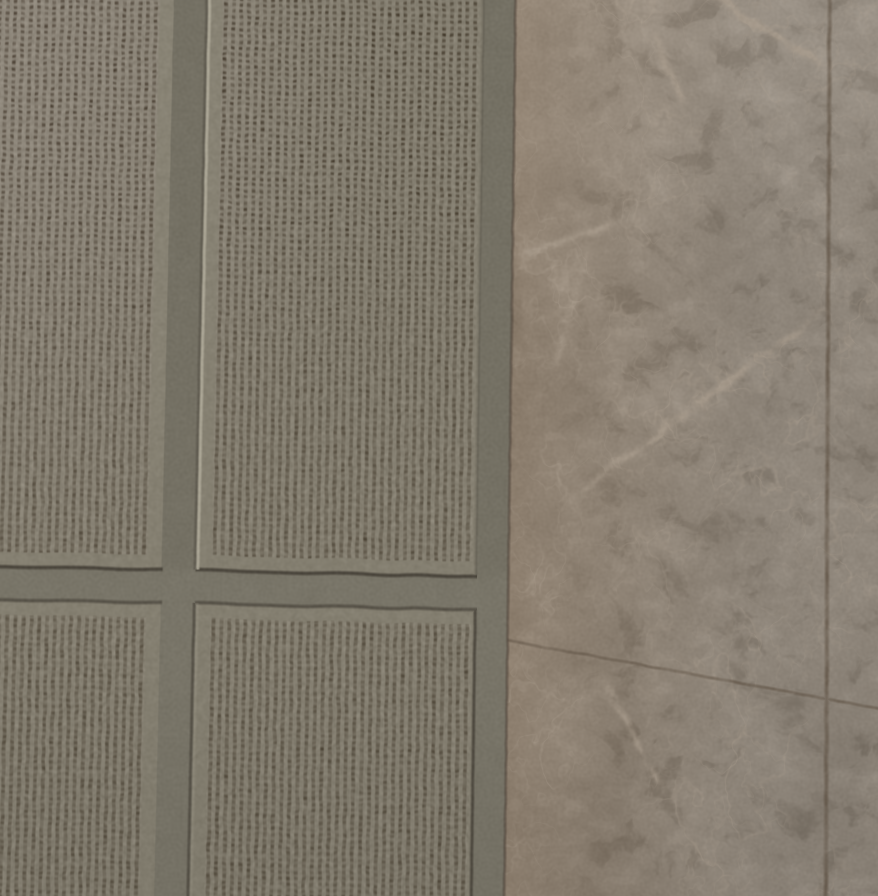
A WebGL 1 fragment shader for this texture:

```glsl
precision highp float;

uniform vec2 u_resolution;

#define WEAVE_PITCH vec2(0.0087, 0.0069)
#define WEAVE_DEPTH 0.145
#define BAND_X vec2(0.194, 0.233)
#define BAND_Y vec2(0.631, 0.670)
#define PANEL_END 0.5395
#define MAT_END 0.5755
#define GROUT_X 0.9258
#define HEM 0.0150
#define BAND_COLOR vec3(0.455, 0.440, 0.390)
#define HEM_COLOR vec3(0.517, 0.497, 0.440)
#define STONE_COLOR vec3(0.553, 0.509, 0.456)
#define VEIN_COLOR vec3(0.665, 0.615, 0.555)

vec2 gradientAt(vec2 cell) {
  vec3 q = fract(cell.xyx * vec3(0.1031, 0.1030, 0.0973));
  q += dot(q, q.yzx + 33.33);
  return fract((q.xx + q.yz) * q.zy) * 2.0 - 1.0;
}

float gradientNoise(vec2 p) {
  vec2 i = floor(p), f = fract(p);
  vec2 s = f * f * f * (f * (f * 6.0 - 15.0) + 10.0);
  vec2 e = vec2(1.0, 0.0);
  float a = dot(gradientAt(i), f);
  float b = dot(gradientAt(i + e), f - e);
  float c = dot(gradientAt(i + e.yx), f - e.yx);
  float d = dot(gradientAt(i + 1.0), f - 1.0);
  return mix(mix(a, b, s.x), mix(c, d, s.x), s.y);
}

float fbm(vec2 p) {
  float sum = 0.0, amp = 0.6;
  for (int i = 0; i < 4; i++) {
    sum += amp * gradientNoise(p);
    p = mat2(1.6, 1.2, -1.2, 1.6) * p + 7.3;
    amp *= 0.55;
  }
  return sum;
}

float softLine(float dist, float halfWidth) {
  return 1.0 - smoothstep(0.0, halfWidth + 1.0 / u_resolution.y, abs(dist));
}

// Soft streak from a to b, fading toward its ends
float streak(vec2 p, vec2 a, vec2 b) {
  vec2 ab = b - a;
  float t = clamp(dot(p - a, ab) / dot(ab, ab), 0.0, 1.0);
  float d = length(p - a - ab * t) / 0.0042;
  return exp(-d * d) * smoothstep(0.0, 0.2, t) * smoothstep(1.0, 0.8, t);
}

// Marble tiles: p has y downward, g is aligned with the upright joints
vec3 stone(vec2 p, vec2 g) {
  float cloud = fbm(p * 8.0 + 3.0);
  vec2 w = p + 0.014 * vec2(fbm(p * 17.0), fbm(p * 19.0 + 9.0));
  float mottle = fbm(w * vec2(21.0, 25.0) + cloud);
  vec3 col = STONE_COLOR + 0.065 * cloud + 0.03 * fbm(p * 60.0);
  float patches = smoothstep(0.04, 0.28, mottle) * smoothstep(0.58, 0.72, p.x);
  col += 0.012 - 0.055 * patches;
  col += 0.035 * smoothstep(0.0, 0.4, -mottle);

  float besideMat = exp(-max(g.x - MAT_END, 0.0) * 11.0);
  col -= vec3(0.018, 0.031, 0.043) * besideMat;
  col += 0.033 * (1.0 - smoothstep(0.0, 0.4, p.y));
  col += vec3(-0.010, 0.0, 0.010) * smoothstep(0.62, 0.9, p.x);

  // Broken veins and a faint network
  float vein = streak(w, vec2(0.62, 0.57), vec2(0.94, 0.33));
  vein += 1.4 * streak(w, vec2(0.77, -0.02), vec2(0.93, 0.08));
  vein += streak(w, vec2(0.73, 0.03), vec2(0.765, 0.12));
  vein += streak(w, vec2(0.575, 0.285), vec2(0.69, 0.25));
  vein += streak(w, vec2(0.67, 0.75), vec2(0.745, 0.89));
  vein += 0.8 * streak(w, vec2(0.66, 0.27), vec2(0.615, 0.42));
  float gaps = smoothstep(-0.4, 0.2, fbm(p * 34.0 + 4.0));
  float web = softLine(fbm(w * vec2(11.0, 9.0) + 21.0), 0.03);
  web += 0.7 * softLine(fbm(w * vec2(19.0, 15.0) + 40.0), 0.04);
  vein = vein * gaps + 0.38 * web * smoothstep(-0.25, 0.2, cloud);
  col = mix(col, VEIN_COLOR, min(vein, 1.0) * 0.7);

  // Joints
  float wear = 0.8 + 0.6 * gradientNoise(p * 70.0);
  float wobble = 0.0012 * gradientNoise(p * 45.0);
  float crossY = 0.715 + 0.184 * (p.x - 0.569);
  float joint = 0.8 * softLine(g.x - GROUT_X + wobble, 0.0032);
  joint = max(joint, 0.7 * softLine(p.y - crossY + wobble, 0.0022));
  return mix(col, vec3(0.390, 0.340, 0.285), joint * min(wear, 1.0));
}

// Woven panels with hems, separated by flat bands
vec3 mat(vec2 p, vec2 g) {
  float px = 1.0 / u_resolution.y;
  float ripple = 0.0024 * gradientNoise(vec2(p.x * 21.0, 2.5));
  vec2 q = g + vec2(0.0006 * gradientNoise(g.yy * 24.0), ripple);
  float rightSide = step(0.5 * (BAND_X.x + BAND_X.y), q.x);
  float lowerSide = step(0.5 * (BAND_Y.x + BAND_Y.y), q.y);
  float sideGap = mix(BAND_X.x - q.x, q.x - BAND_X.y, rightSide);
  float rowGap = mix(BAND_Y.x - q.y, q.y - BAND_Y.y, lowerSide);
  float outerGap = PANEL_END - q.x;
  float panel = smoothstep(-px, px, min(min(sideGap, rowGap), outerGap));
  float inside = min(min(sideGap, rowGap) - HEM, outerGap - 0.003);
  float weaveMask = smoothstep(-px, 2.0 * px, inside);

  // Dark pores stretch into upright grooves farther down
  vec2 t = q / WEAVE_PITCH;
  t += vec2(0.17, 0.4) * vec2(gradientNoise(q * 60.0), gradientNoise(q * 75.0 + 5.0));
  vec2 wave = 0.5 + 0.5 * cos(6.2832 * t);
  float groove = smoothstep(0.1, 1.0, wave.x);
  float strand = mix(wave.y, 0.5, 0.6 * smoothstep(0.15, 0.5, p.y));
  float pore = groove * (0.25 + 0.95 * strand) * (1.0 + gradientNoise(q * 90.0));
  float upperLeft = 1.0 - smoothstep(0.0, 0.65, length(p * vec2(1.3, 0.8)));
  vec3 weave = vec3(0.527, 0.505, 0.450) - WEAVE_DEPTH * pore * vec3(0.95, 1.0, 1.0);
  weave += upperLeft * vec3(0.038, 0.032, 0.040) + 0.06 * gradientNoise(q * 190.0);

  vec3 hem = HEM_COLOR + 0.025 * upperLeft + 0.03 * gradientNoise(q * 110.0);
  vec3 band = BAND_COLOR + 0.018 * fbm(q * 40.0);
  band += 0.018 * smoothstep(-0.01, 0.01, q.y - BAND_Y.x);
  vec3 col = mix(band, mix(hem, weave, weaveMask), panel);

  // Raised edges: shadows and a lit rim
  float onPanel = step(-0.002, outerGap) * smoothstep(-0.003, 0.0, sideGap);
  float outsideRow = smoothstep(-0.002, 0.0, rowGap);
  float shade = softLine(rowGap + 0.001, 0.0028) * onPanel * mix(0.9, 0.65, lowerSide);
  float outerShadow = softLine(outerGap, 0.0022) * mix(0.25, 0.8, lowerSide);
  float sideShadow = softLine(sideGap + 0.0022, 0.0022) * rightSide * mix(0.4, 0.65, lowerSide);
  shade = max(shade, max(outerShadow, sideShadow) * outsideRow);
  col = mix(col, vec3(0.275, 0.255, 0.220), shade);
  float rim = softLine(sideGap - 0.001, 0.0022) * rightSide * outsideRow;
  return mix(col, vec3(0.690, 0.670, 0.605), rim * mix(0.85, 0.2, lowerSide));
}

void main() {
  vec2 p = gl_FragCoord.xy / u_resolution.y;
  p.y = 1.0 - p.y;
  // Lean of the upright edges and tilt of the rows
  vec2 g = vec2(p.x + p.y * (0.026 - 0.0235 * p.x), p.y - 0.021 * p.x);
  float edge = g.x - MAT_END + 0.0010 * gradientNoise(p * 60.0);
  float px = 1.0 / u_resolution.y;
  vec3 col = mix(mat(p, g), stone(p, g), smoothstep(-px, px, edge));
  col = mix(col, vec3(0.330, 0.285, 0.245), 0.6 * softLine(edge, 0.0020));
  col *= 1.0 - 0.035 * smoothstep(0.65, 1.0, p.y);
  gl_FragColor = vec4(col + 0.025 * gradientNoise(p * 230.0), 1.0);
}
```
